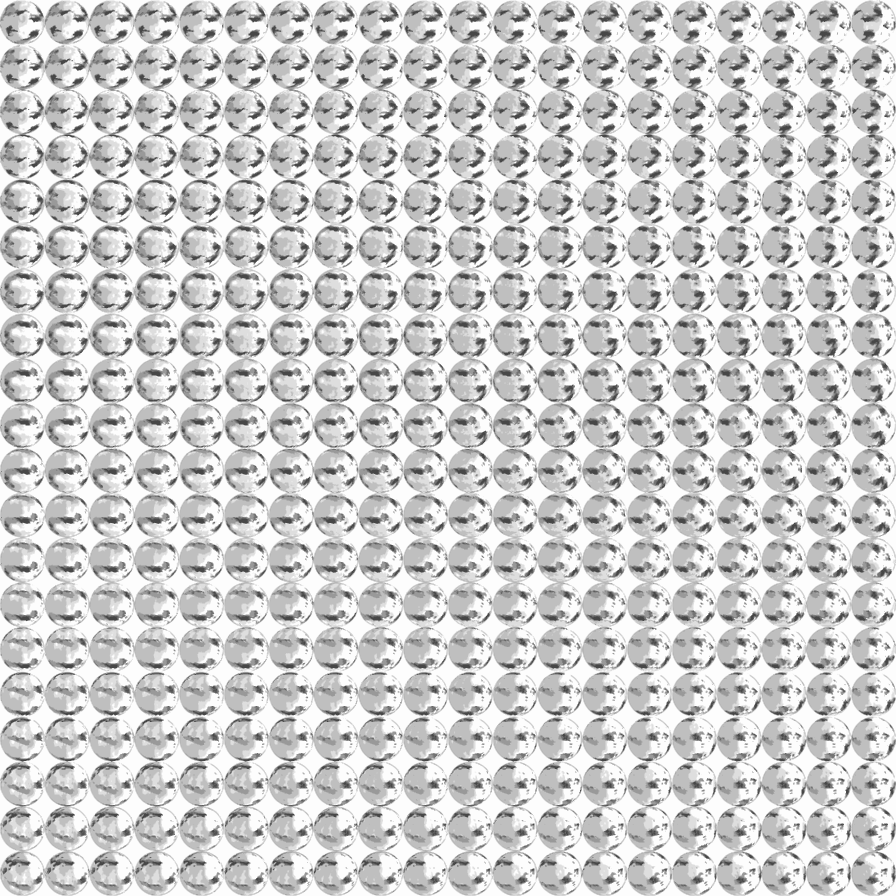
Give the GLSL for this pattern, as a three.js fragment shader.

```glsl
// A 20 by 20 grid of grey marbled globes on white, each turned a little
// further than its neighbours. Noise on the turned sphere is cut into flat
// tones: pale shading bands below, dark slanting streaks above.
varying vec2 vUv;

const float REPEATS = 20.0;
const float RADIUS = 0.496;        // in cells
const float COLUMN_TURN = 0.05;    // radians per column
const float ROW_TURN = 0.2;        // radians per row
const float STREAK_SLANT = 0.22;   // rise per unit across
const float SAMPLE_STEP = 0.0009;  // spacing of the smoothing samples

const vec3 WHITE = vec3(0.992);
const vec3 PALE = vec3(0.87);
const vec3 SILVER = vec3(0.75);
const vec3 GREY = vec3(0.60);
const vec3 SLATE = vec3(0.45);
const vec3 COAL = vec3(0.28);

float hash(vec3 p) {
  p = fract(p * 0.1031);
  p += dot(p, p.zyx + 31.32);
  return fract((p.x + p.y) * p.z);
}

float noise(vec3 p) {
  vec3 i = floor(p);
  vec3 f = fract(p);
  f = f * f * (3.0 - 2.0 * f);
  vec2 e = vec2(0.0, 1.0);
  vec4 near = vec4(hash(i), hash(i + e.yxx), hash(i + e.xyx), hash(i + e.yyx));
  vec4 far = vec4(hash(i + e.xxy), hash(i + e.yxy), hash(i + e.xyy), hash(i + e.yyy));
  vec4 slab = mix(near, far, f.z);
  vec2 edge = mix(slab.xz, slab.yw, f.x);
  return mix(edge.x, edge.y, f.y);
}

float fbm(vec3 p) {
  float sum = 0.0;
  float amplitude = 0.533;
  for (int i = 0; i < 4; i++) {
    sum += amplitude * noise(p);
    p = p * 2.03 + 17.3;
    amplitude *= 0.5;
  }
  return sum;
}

vec2 turn(vec2 v, float angle) {
  float c = cos(angle);
  float s = sin(angle);
  return vec2(c * v.x + s * v.y, c * v.y - s * v.x);
}

float cut(float value, float level, float softness) {
  return smoothstep(level - softness, level + softness, value);
}

// Pale bands, silver on the left and white towards the right
vec3 shading(vec3 normal, vec3 p) {
  float light = 0.55 * normal.x + 1.6 * (fbm(p * vec3(2.4, 1.1, 2.2) + 40.0) - 0.5);
  light -= 0.45 * smoothstep(0.65, 1.0, normal.x);
  vec3 tone = mix(SILVER, PALE, cut(light, -0.01, 0.008));
  return mix(tone, WHITE, cut(light, 0.165, 0.008));
}

// Dark streaks, stretched sideways, denser above and below the middle
vec3 addStreaks(vec3 tone, vec3 normal, vec3 p) {
  p.y -= STREAK_SLANT * p.x;
  float land = fbm(p * vec3(1.5, 3.4, 2.9) + 71.0);
  land += 0.07 * normal.y * normal.y;
  float depth = fbm(p * vec3(2.3, 4.4, 4.0) + 123.0);
  depth += 0.5 * (land - 0.6);
  vec3 ink = mix(GREY, SLATE, cut(depth, 0.475, 0.005));
  ink = mix(ink, COAL, cut(depth, 0.59, 0.005));
  return mix(tone, ink, cut(land, 0.562, 0.004));
}

vec3 globe(vec2 disc, vec2 cell) {
  float r = length(disc);
  vec3 normal = vec3(disc, sqrt(max(0.0, 1.0 - r * r)));
  vec3 p = normal;
  p.xz = turn(p.xz, COLUMN_TURN * cell.x);
  p.yz = turn(p.yz, ROW_TURN * (REPEATS - 1.0 - cell.y));
  vec3 tone = addStreaks(shading(normal, p), normal, p);
  // Thin broken outline
  float rim = cut(r, 0.965, 0.015) * cut(noise(p * 5.0 + 9.0), 0.45, 0.05);
  tone = mix(tone, min(tone, mix(GREY, SILVER, 0.5)), rim);
  return mix(tone, WHITE, cut(r, 1.0, 0.015));
}

vec3 pattern(vec2 uv) {
  vec2 grid = uv * REPEATS;
  vec2 disc = (fract(grid) - 0.5) / RADIUS;
  if (dot(disc, disc) > 1.05) return WHITE;
  return globe(disc, floor(grid));
}

void main() {
  // Average four samples to smooth the fine edges
  vec3 sum = vec3(0.0);
  for (int y = 0; y < 2; y++) {
    for (int x = 0; x < 2; x++) {
      vec2 offset = (vec2(float(x), float(y)) - 0.5) * SAMPLE_STEP;
      sum += pattern(vUv + offset);
    }
  }
  gl_FragColor = vec4(sum / 4.0, 1.0);
}
```
